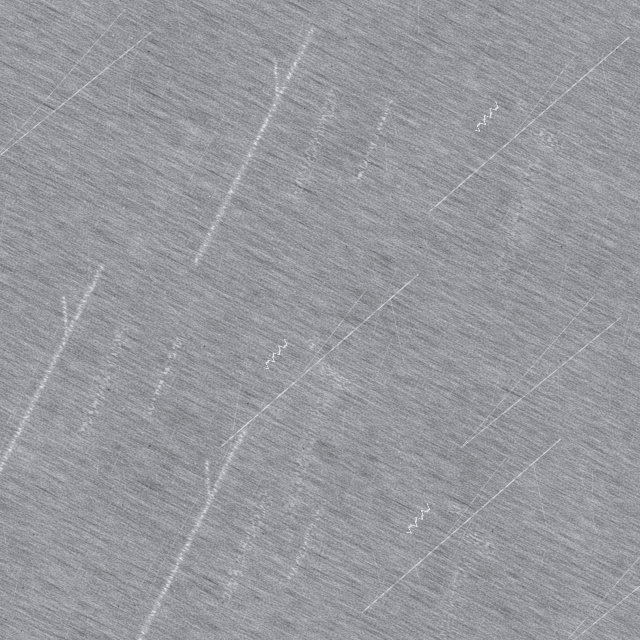
A Shadertoy shader for this texture:

```glsl
const float BRUSH_ANGLE = -0.47;
const float BASE_GREY = 0.597;
const vec3 STEEL_TINT = vec3(0.985, 0.996, 1.025);
const vec3 SCRATCH_COLOUR = vec3(0.90, 0.91, 0.93);
const float GRAIN = 0.13;
const float FINE_STREAK = 0.105;
const float MID_STREAK = 0.085;
const float LONG_STREAK = 0.05;
const float DARK_STREAK = 0.10;
const float CLOUD = 0.025;
const float HAIRLINE = 0.0006;
const float SCATTER_ANGLE = 1.08;
const float SCATTER_STRENGTH = 0.34;

// Anchors of the repeated damage clusters and of the forked scratches
const vec2 CLUSTERS[3] = vec2[3](vec2(0.762, 0.818), vec2(0.432, 0.447), vec2(0.655, 0.190));
const vec2 FORKS[3] = vec2[3](vec2(-0.015, 0.745), vec2(0.72, 0.30), vec2(0.86, -0.03));

vec3 hash3(vec2 cell, float seed) {
    uvec3 q = uvec3(ivec3(vec3(cell, seed)));
    q = q * 1664525u + 1013904223u;
    q.x += q.y * q.z; q.y += q.z * q.x; q.z += q.x * q.y;
    q ^= q >> 16u;
    q.x += q.y * q.z; q.y += q.z * q.x; q.z += q.x * q.y;
    return vec3(q >> 8u) / 16777216.0;
}

float corner(vec2 cell, vec2 offset) {
    float angle = 6.2832 * hash3(cell, 7.0).x;
    return dot(vec2(cos(angle), sin(angle)), offset);
}

float gradientNoise(vec2 p) {
    vec2 i = floor(p), f = p - i;
    vec2 u = f * f * f * (f * (f * 6.0 - 15.0) + 10.0);
    vec2 e = vec2(1.0, 0.0);
    return mix(mix(corner(i, f), corner(i + e.xy, f - e.xy), u.x),
               mix(corner(i + e.yx, f - e.yx), corner(i + e.xx, f - e.xx), u.x), u.y);
}

mat2 rotation(float angle) {
    float c = cos(angle), s = sin(angle);
    return mat2(c, -s, s, c);
}

float segmentDistance(vec2 p, vec2 a, vec2 b) {
    vec2 ab = b - a;
    return length(p - a - ab * clamp(dot(p - a, ab) / dot(ab, ab), 0.0, 1.0));
}

float scratch(vec2 p, vec2 a, vec2 b, float width) {
    float aa = 0.75 / iResolution.y;
    return 1.0 - smoothstep(width - aa, width + aa, segmentDistance(p, a, b));
}

float scuff(vec2 p, vec2 a, vec2 b, float width) {
    float d = segmentDistance(p, a, b) / width;
    return exp(-d * d);
}

float zigzag(vec2 p) {
    vec2 q = rotation(0.86) * p;
    q.y += 0.0035 * sin(q.x * 420.0) + 0.0015 * sin(q.x * 930.0);
    return scratch(q, vec2(-0.028, 0.0), vec2(0.025, 0.0), 0.0014);
}

// One cluster: ragged gouge with a branch, long cuts, scuffs and a zigzag
float cluster(vec2 p, float speckle, float gaps) {
    float gouge = scuff(p, vec2(-0.273, 0.137), vec2(-0.456, -0.228), 0.0042);
    gouge = max(gouge, scuff(p, vec2(-0.332, 0.088), vec2(-0.328, 0.026), 0.003));
    float rub = 0.65 * scuff(p, vec2(-0.15, 0.026), vec2(-0.202, -0.098), 0.006);
    rub += 0.5 * scuff(p, vec2(-0.24, 0.033), vec2(-0.30, -0.12), 0.012);
    rub += 0.35 * scuff(p, vec2(0.07, -0.07), vec2(0.02, -0.25), 0.014);
    rub += 0.6 * scuff(p, vec2(0.052, 0.017), vec2(0.058, 0.013), 0.008);
    rub += 0.5 * scuff(p, vec2(0.08, -0.028), vec2(0.11, -0.05), 0.014);
    float cuts = 0.85 * scratch(p, vec2(0.221, 0.124), vec2(-0.089, -0.147), 0.0009);
    cuts = max(cuts, 0.5 * scratch(p, vec2(0.14, 0.10), vec2(0.043, -0.026), HAIRLINE));
    cuts = max(cuts, 0.35 * scratch(p, vec2(0.177, 0.091), vec2(0.199, -0.013), HAIRLINE));
    cuts = max(cuts, 0.25 * scratch(p, vec2(-0.29, 0.137), vec2(-0.47, -0.20), HAIRLINE));
    float ragged = gouge * (0.22 + 0.65 * speckle);
    return max(max(ragged, rub * speckle), max(cuts * gaps, 0.9 * zigzag(p)));
}

// Short faint hairlines, one per jittered cell
float scatteredScratches(vec2 p, float cells, float seed) {
    float sum = 0.0;
    vec2 home = floor(p * cells);
    for (int k = 0; k < 9; k++) {
        vec2 cell = home + vec2(k % 3, k / 3) - 1.0;
        vec3 place = hash3(cell, seed), form = hash3(cell, seed + 20.0);
        float angle = SCATTER_ANGLE + 1.5 * pow(2.0 * form.x - 1.0, 3.0);
        vec2 reach = vec2(cos(angle), sin(angle)) * mix(0.12, 0.6, form.y) / cells;
        vec2 centre = (cell + place.xy) / cells;
        sum = max(sum, form.z * scratch(p, centre - reach, centre + reach, HAIRLINE));
    }
    return sum;
}

// Sparse round dots, used for bright nicks and dark pits
float dots(vec2 p, float cells, float rarity, float seed) {
    vec2 cell = floor(p * cells);
    vec3 h = hash3(cell, seed);
    float d = length(fract(p * cells) - 0.3 - 0.4 * h.xy) / cells;
    return step(rarity, h.z) * scratch(vec2(d, 0.0), vec2(0.0), vec2(0.0001, 0.0), 0.0011);
}

void mainImage(out vec4 fragColor, in vec2 fragCoord) {
    vec2 p = fragCoord / iResolution.y;
    vec2 brush = rotation(BRUSH_ANGLE) * p + 3.0;

    // Brushed metal
    float grey = BASE_GREY + CLOUD * gradientNoise(p * 6.0);
    grey += GRAIN * gradientNoise(brush * vec2(290.0, 430.0));
    grey += FINE_STREAK * gradientNoise(brush * vec2(50.0, 360.0));
    grey += MID_STREAK * gradientNoise(brush * vec2(17.0, 210.0) + 31.0);
    grey += LONG_STREAK * gradientNoise(brush * vec2(5.0, 110.0) + 57.0);
    grey -= DARK_STREAK * smoothstep(0.25, 0.65, gradientNoise(brush * vec2(14.0, 240.0) + 83.0));
    grey -= 0.22 * dots(p, 45.0, 0.985, 3.0);

    // Damage
    float speckle = smoothstep(-0.1, 0.4, gradientNoise(brush * vec2(130.0, 300.0) + 11.0));
    float gaps = mix(0.45, 1.0, smoothstep(-0.25, 0.2, gradientNoise(p * 95.0)));
    float damage = 0.0;
    for (int i = 0; i < 3; i++) {
        damage = max(damage, cluster(p - CLUSTERS[i], speckle, gaps));
        vec2 q = p - FORKS[i];
        damage = max(damage, 0.6 * gaps * scratch(q, vec2(0.0), vec2(0.21, 0.24), HAIRLINE));
        damage = max(damage, 0.8 * gaps * scratch(q, vec2(0.0), vec2(0.25, 0.204), 0.0008));
        float layer = float(i);
        float hairs = scatteredScratches(p, 5.0 + 5.0 * layer, 40.0 + layer);
        damage = max(damage, SCATTER_STRENGTH * gaps * hairs);
    }
    damage = max(damage, 0.5 * dots(p, 60.0, 0.975, 5.0));

    fragColor = vec4(mix(grey * STEEL_TINT, SCRATCH_COLOUR, damage), 1.0);
}
```
